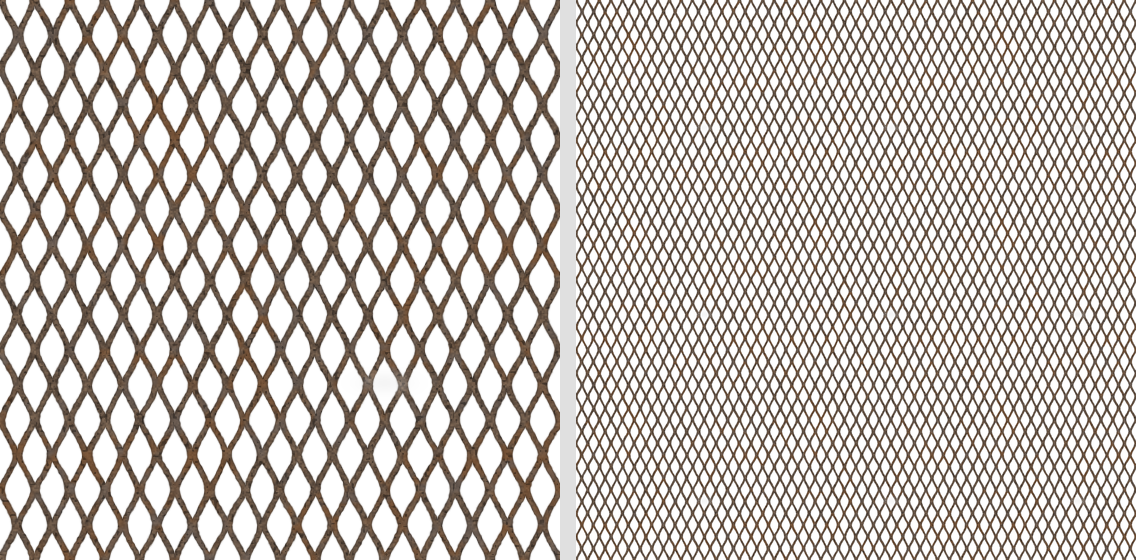
Left: one tile. Right: repeated 3 by 3.
A three.js fragment shader for this pattern:

```glsl
// Rusty expanded-metal mesh: staggered diamond openings, 16 across and 8 down, on white.
varying vec2 vUv;

float hash(vec2 cell) {
  vec3 p = fract(cell.xyx * 0.1031);
  p += dot(p, p.yzx + 33.33);
  return fract((p.x + p.y) * p.z);
}

// Value noise that wraps after a whole number of cells.
float wrapNoise(vec2 uv, float cells) {
  vec2 p = uv * cells;
  vec2 i = floor(p);
  vec2 f = fract(p);
  f = f * f * (3.0 - 2.0 * f);
  vec2 a = mod(i, cells);
  vec2 b = mod(i + 1.0, cells);
  return mix(mix(hash(a), hash(vec2(b.x, a.y)), f.x),
             mix(hash(vec2(a.x, b.y)), hash(b), f.x), f.y);
}

float smoothMax(float a, float b, float k) {
  float h = max(k - abs(a - b), 0.0) / k;
  return max(a, b) + h * h * k * 0.25;
}

// Distance to a tall diamond opening with blunted sides, negative inside.
float opening(vec2 p) {
  p = abs(p);
  float slope = (p.x / 0.424 + p.y / 0.785 - 1.0) * 0.373;
  return smoothMax(p.x - 0.361, slope, 0.08);
}

// Distance into the metal; each cell is one unit wide and two units tall.
float meshDepth(vec2 p) {
  vec2 period = vec2(1.0, 2.0);
  vec2 besideNode = mod(p, period) - vec2(0.5, 1.0);
  vec2 first = vec2(besideNode.x, mod(p.y + 1.0, 2.0) - 1.0);
  vec2 second = vec2(mod(p.x + 0.5, 1.0) - 0.5, besideNode.y);
  return min(opening(first), opening(second));
}

vec3 rustColor(vec2 uv, float depth) {
  float grain = 0.6 * wrapNoise(uv, 320.0) + 0.4 * wrapNoise(uv, 150.0);
  vec3 color = mix(vec3(0.27, 0.22, 0.185), vec3(0.51, 0.42, 0.34), grain);

  // Broad orange patches broken up by small spots, and cool grey scale.
  float patches = 0.6 * wrapNoise(uv, 11.0) + 0.4 * wrapNoise(uv, 70.0);
  color = mix(color, vec3(0.48, 0.30, 0.16), 0.55 * smoothstep(0.5, 0.85, patches));
  float scale = wrapNoise(uv + 0.37, 48.0);
  color = mix(color, vec3(0.40, 0.37, 0.36), 0.45 * smoothstep(0.55, 0.9, scale));

  // Dark pits, shaded rims and slightly darker joints.
  color *= 1.0 - 0.35 * smoothstep(0.68, 0.92, wrapNoise(uv + 0.61, 200.0));
  color *= mix(0.84, 1.04, smoothstep(0.01, 0.06, depth));
  return color * (1.0 - 0.1 * smoothstep(0.1, 0.18, depth));
}

void main() {
  // Slightly uneven strands with corroded edges.
  vec2 wobble = vec2(wrapNoise(vUv, 32.0), wrapNoise(vUv + 0.53, 32.0)) - 0.5;
  float depth = meshDepth(vUv * 16.0 + 0.05 * wobble);
  depth += 0.022 * (wrapNoise(vUv, 180.0) - 0.5);
  depth += 0.016 * (wrapNoise(vUv + 0.29, 24.0) - 0.5);

  // One faded, hazy spot across two joints.
  vec2 fromSpot = (vUv - vec2(0.687, 0.316)) / vec2(0.045, 0.018);
  float haze = exp(-dot(fromSpot, fromSpot));

  float metal = smoothstep(-0.026, 0.024, depth);
  metal *= 1.0 - 0.5 * haze * wrapNoise(vUv, 90.0);
  float halo = 0.05 * smoothstep(-0.06, 0.0, depth) + 0.04 * haze;
  vec3 ground = vec3(1.0 - halo);
  gl_FragColor = vec4(mix(ground, rustColor(vUv, depth), metal), 1.0);
}
```
